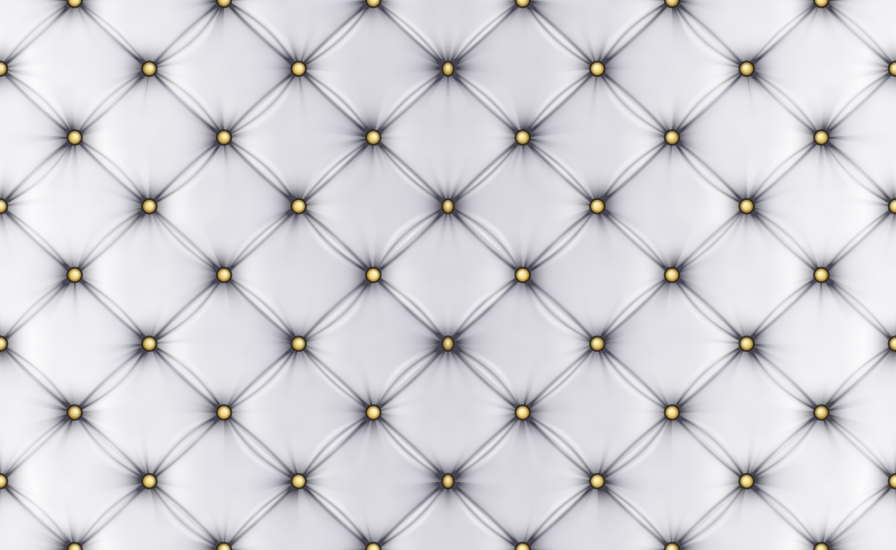
Write a Shadertoy shader that draws this pattern.

```glsl
const vec2 REPEATS = vec2(6.0, 4.0);
const vec3 WHITE = vec3(0.985, 0.985, 0.99);
const vec3 GREY = vec3(0.79, 0.785, 0.825);
const vec3 SHADOW = vec3(0.20, 0.20, 0.25);
const vec3 GOLD = vec3(0.88, 0.73, 0.34);
const vec3 BRONZE = vec3(0.20, 0.15, 0.10);

float hash(vec2 p) {
    return fract(sin(dot(p, vec2(127.1, 311.7))) * 43758.5);
}

float noise(vec2 p) {
    vec2 i = floor(p), f = fract(p);
    f = f * f * (3.0 - 2.0 * f);
    return mix(mix(hash(i), hash(i + vec2(1, 0)), f.x),
               mix(hash(i + vec2(0, 1)), hash(i + vec2(1, 1)), f.x), f.y);
}

float ridge(float d, float width) {
    return exp(-d * d / (width * width));
}

// Nearest point of the staggered button lattice
vec2 nearestButton(vec2 p) {
    vec2 a = vec2(floor(p.x + 0.5), floor(p.y) + 0.5);
    vec2 b = vec2(floor(p.x) + 0.5, floor(p.y + 0.5));
    vec2 da = p - a, db = p - b;
    return dot(da, da) < dot(db, db) ? a : b;
}

// Seam with a lens-shaped fold: x is shadow, y is highlight
vec2 seamFold(float across, float along, vec2 id, float centre) {
    float seed = hash(id);
    float side = seed < 0.5 ? -1.0 : 1.0;
    float arch = sin(3.14159 * along);
    float bow = side * arch * mix(0.045, 0.085, hash(id + 7.3));
    float ends = mix(1.0, mix(0.25, 0.55, centre), arch);
    float wear = 0.7 + 0.5 * noise(vec2(along * 6.0, seed * 40.0));
    float dark = 0.55 * ridge(across + bow * 0.35, 0.017)
               + 0.40 * ridge(across - bow, 0.014)
               + 0.13 * ridge(across, 0.075);
    float shine = ridge(across - bow * 0.4, 0.020)
                + 0.6 * ridge(across - bow * 1.7, 0.025);
    return vec2(dark * ends * wear, shine * arch * mix(0.6, 0.9, centre));
}

// Soft pad lighting, brightest at the outer end of each diamond
float padLight(float s, float t, float outer, float grain) {
    float glow = smoothstep(-0.2, -0.9, s) * (1.0 - 0.4 * abs(t));
    float shade = smoothstep(0.2, 1.0, s);
    return 0.32 + 0.48 * outer + 0.45 * glow - 0.28 * shade
         - 0.08 * t + 0.08 * (grain - 0.5);
}

// Dark dimple with radiating puckers: x is shadow, y is highlight
vec2 dimple(vec2 q, vec2 id) {
    float r = length(q);
    vec2 dir = q / max(r, 0.001);
    float pucker = noise(dir * 5.0 + id * 3.7 + 20.0);
    float inward = 0.65 + 0.35 * smoothstep(0.5, -0.8, dir.x);
    float dark = exp(-r * r * 75.0) * 0.75
               + exp(-r * 11.0) * smoothstep(0.4, 0.8, pucker) * 0.75;
    float shine = exp(-r * 8.0) * smoothstep(0.45, 0.15, pucker) * 0.35;
    return vec2(dark * inward, shine);
}

vec3 drawButton(vec3 colour, vec2 q, float radius, float px, float tint) {
    float r = length(q);
    float rim = 1.0 - smoothstep(-px, px, r - radius * 1.3);
    float cap = 1.0 - smoothstep(-px, px, r - radius);
    float gleam = ridge(length(q - radius * vec2(0.15, 0.2)), radius * 0.65);
    vec3 metal = mix(GOLD * tint, vec3(1.0, 0.97, 0.76), gleam);
    metal *= 1.0 - 0.3 * smoothstep(0.5, 1.0, r / radius);
    return mix(mix(colour, BRONZE, rim * 0.85), metal, cap);
}

void mainImage(out vec4 fragColor, in vec2 fragCoord) {
    vec2 uv = fragCoord / iResolution.xy;
    float px = REPEATS.y / iResolution.y;
    float cellAspect = iResolution.x * REPEATS.y / (iResolution.y * REPEATS.x);

    // Left and right halves mirror each other
    vec2 p = uv * REPEATS;
    float middle = REPEATS.x * 0.5;
    p.x = middle - abs(p.x - middle);
    float outer = smoothstep(0.1, 1.0, abs(uv.x * 2.0 - 1.0));

    // Diagonal coordinates of the diamonds
    vec2 diag = vec2(p.x + p.y, p.x - p.y);
    vec2 local = fract(diag - 0.5);
    vec2 across = fract(diag) - 0.5;
    float light = padLight(local.x + local.y - 1.0, local.x - local.y,
                           outer, noise(p * 9.0));
    vec3 colour = mix(GREY, WHITE, clamp(light, 0.0, 1.0));

    // Seams and puckered dimples
    vec2 id = floor(diag);
    vec2 between = floor(diag - 0.5);
    vec2 relief = seamFold(across.x, local.y, vec2(id.x, between.y), 1.0 - outer)
                + seamFold(across.y, local.x, vec2(id.y + 31.0, between.x), 1.0 - outer);
    vec2 centre = nearestButton(p);
    vec2 q = (p - centre) * vec2(cellAspect, 1.0);
    relief += dimple(q, centre);
    colour = mix(colour, WHITE, clamp(relief.y, 0.0, 0.9));
    colour = mix(colour, SHADOW, clamp(relief.x, 0.0, 0.9));

    // Buttons, narrower and browner on the mirror line
    float onAxis = step(middle - 0.25, centre.x);
    q.x *= 1.0 + 0.25 * onAxis;
    float tint = 0.92 + 0.16 * hash(centre) - 0.15 * onAxis;
    colour = drawButton(colour, q, 0.046, px * 0.75, tint);
    fragColor = vec4(colour, 1.0);
}
```
